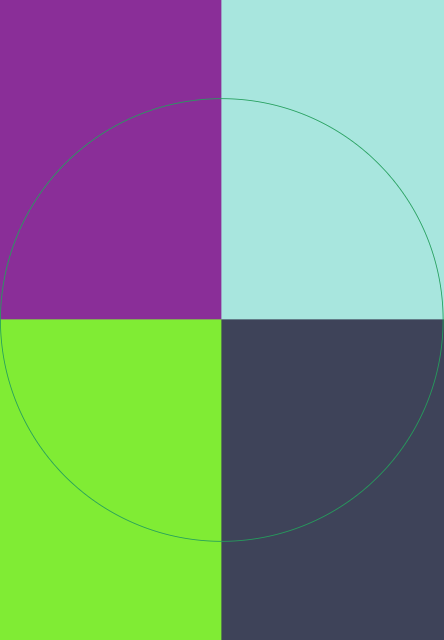
Write a Shadertoy shader that draws this background.

```glsl
// Four flat colour quadrants under one thin ring that nearly spans the width.
// Quadrants are blended by two antialiased steps; the ring is the pixel
// coverage of a narrow band around a circle's signed distance.

const vec3 PURPLE = vec3(0.541, 0.180, 0.596);
const vec3 AQUA   = vec3(0.659, 0.902, 0.871);
const vec3 LIME   = vec3(0.502, 0.925, 0.204);
const vec3 SLATE  = vec3(0.243, 0.263, 0.349);
const vec3 RING   = vec3(0.140, 0.620, 0.360);

const vec2  SPLIT       = vec2(0.4986, 0.5010); // fractions of the canvas
const vec2  RING_CENTER = vec2(0.4995, 0.5000); // fractions of the canvas
const float RING_RADIUS = 0.4985;               // fraction of the width
const float RING_WIDTH  = 0.0019;               // fraction of the width

// Antialiased step across a signed distance, one pixel wide
float edge(float dist, float pixel) {
    return clamp(dist / pixel + 0.5, 0.0, 1.0);
}

// Share of a pixel covered by a band centred on the zero distance
float band(float dist, float width, float pixel) {
    return edge(dist + 0.5 * width, pixel) - edge(dist - 0.5 * width, pixel);
}

void mainImage(out vec4 fragColor, in vec2 fragCoord) {
    // Canvas width is one unit
    float pixel = 1.0 / iResolution.x;
    vec2 canvas = iResolution.xy * pixel;
    vec2 p = fragCoord * pixel;

    // Quadrants
    vec2 fromSplit = p - SPLIT * canvas;
    float right = edge(fromSplit.x, pixel);
    float upper = edge(fromSplit.y, pixel);
    vec3 color = mix(mix(LIME, SLATE, right), mix(PURPLE, AQUA, right), upper);

    // Ring
    float ringDist = length(p - RING_CENTER * canvas) - RING_RADIUS;
    color = mix(color, RING, band(ringDist, RING_WIDTH, pixel));

    fragColor = vec4(color, 1.0);
}
```
